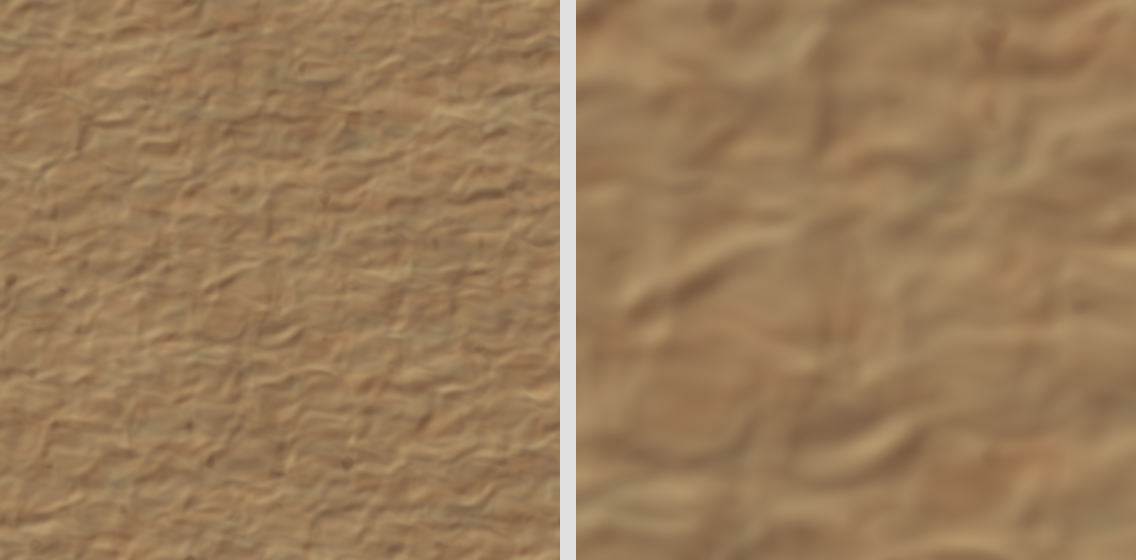
Left, the full canvas; right, a detail of the centre.
A three.js fragment shader for this texture:

```glsl
// Soft, dimpled sand with curled crests, faint level bands and small pits; tiles seamlessly.
varying vec2 vUv;

// Random unit vector for a lattice cell
vec2 randomDirection(vec2 cell, float seed) {
  vec3 p = fract(vec3(cell.xyx + seed * 17.3) * vec3(0.1031, 0.1030, 0.0973));
  p += dot(p, p.yzx + 33.33);
  float angle = 6.28319 * fract((p.x + p.y) * p.z);
  return vec2(cos(angle), sin(angle));
}

// Gradient at a lattice corner, wrapped along the slanted grid
float corner(vec2 cell, vec2 offset, vec2 cells, float slant, float seed) {
  cell.y += slant * floor((cell.x + 0.5) / cells.x);
  cell -= cells * floor((cell + 0.5) / cells);
  return dot(randomDirection(cell, seed), offset);
}

// Tiling gradient noise; slant is the whole number of rows climbed across the tile
float noise(vec2 uv, vec2 cells, float slant, float seed) {
  vec2 q = uv * cells - vec2(0.0, slant * uv.x);
  vec2 i = floor(q);
  vec2 f = q - i;
  vec2 s = f * f * f * (f * (f * 6.0 - 15.0) + 10.0);
  vec2 e = vec2(1.0, 0.0);
  float low = mix(corner(i, f, cells, slant, seed),
                  corner(i + e.xy, f - e.xy, cells, slant, seed), s.x);
  float high = mix(corner(i + e.yx, f - e.yx, cells, slant, seed),
                   corner(i + e.xx, f - e.xx, cells, slant, seed), s.x);
  return mix(low, high, s.y);
}

// Curl the sand a little so that crests bend around the dimples
vec2 curled(vec2 uv) {
  vec2 bend = vec2(noise(uv, vec2(14.0, 17.0), 0.0, 1.0),
                   noise(uv, vec2(15.0, 16.0), 0.0, 2.0));
  return uv + vec2(0.024, 0.016) * bend;
}

// Thin crests that wander between the dimples, 1 on the line
float crest(vec2 p) {
  float line = noise(p, vec2(15.0, 22.0), 2.0, 3.0);
  return 1.0 - sqrt(line * line + 0.004) * 2.0;
}

// Height of the sand: rounded lumps, finer ripples and crests
float relief(vec2 uv) {
  vec2 p = curled(uv);
  float height = 0.7 * noise(p, vec2(15.0, 23.0), 2.0, 4.0);
  height += 0.46 * noise(p, vec2(27.0, 39.0), 3.0, 5.0);
  height += 0.17 * noise(p, vec2(52.0, 68.0), 5.0, 6.0);
  height += 0.35 * noise(uv, vec2(7.0, 20.0), 0.0, 12.0);
  return height + 0.42 * crest(p);
}

void main() {
  // Light falls from the upper left
  float height = relief(vUv);
  float shade = height - relief(vUv + vec2(-0.006, 0.008));

  // Long level bands and sparse dark pits
  float bands = noise(vUv, vec2(3.0, 15.0), 0.0, 7.0)
              + 0.7 * noise(vUv, vec2(6.0, 32.0), 0.0, 8.0);
  float pits = smoothstep(0.36, 0.6, noise(vUv, vec2(25.0, 29.0), 4.0, 9.0));
  float tone = 0.46 + 1.35 * shade + 0.2 * (height - 0.2) + 0.38 * bands - 0.5 * pits;
  tone = clamp(tone, -0.6, 1.45);

  // Brown hollows to straw crests, drifting between russet and olive
  vec3 color = mix(vec3(0.535, 0.415, 0.298), vec3(0.67, 0.552, 0.396), tone);
  float drift = noise(vUv, vec2(6.0, 18.0), 0.0, 10.0)
              + 0.9 * noise(curled(vUv), vec2(21.0, 32.0), 3.0, 11.0)
              + 0.4 * (crest(curled(vUv)) - 0.55);
  color += drift * vec3(-0.02, 0.012, 0.018);
  gl_FragColor = vec4(color, 1.0);
}
```
